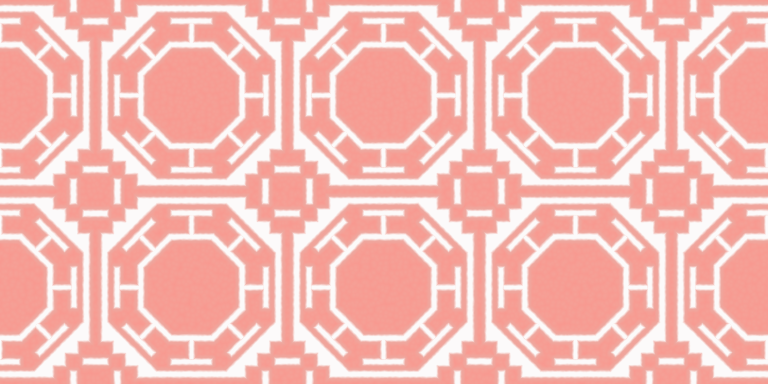
Reproduce this pattern procedurally as a Shadertoy shader.

```glsl
float box(vec2 p, vec2 halfSize) {
    vec2 d = abs(p) - halfSize;
    return length(max(d, 0.0)) + min(max(d.x, d.y), 0.0);
}

vec2 hash2(vec2 p) {
    return fract(sin(vec2(dot(p, vec2(127.1, 311.7)), dot(p, vec2(269.5, 183.3)))) * 437.58);
}

// Distance to the nearest scattered cell point
float cellular(vec2 p) {
    vec2 cell = floor(p);
    float nearest = 2.0;
    for (int j = -1; j <= 1; j++)
        for (int i = -1; i <= 1; i++) {
            vec2 n = cell + vec2(i, j);
            nearest = min(nearest, length(n + hash2(n) - p));
        }
    return nearest;
}

// Folds the plane into one of eight facets; x becomes the octagonal radius
vec2 foldOctagon(vec2 p) {
    p = abs(p);
    if (p.y > p.x) p = p.yx;
    return p.y > p.x * 0.41421 ? vec2(p.x + p.y, p.x - p.y) * 0.70711 : p;
}

// Octagon with an inner ring and eight T-shaped spokes cut out
float medallion(vec2 p) {
    vec2 q = foldOctagon(p);
    float ring = abs(q.x - 50.7) - 3.0;
    float spoke = box(q - vec2(62.0, 0.0), vec2(11.0, 2.6));
    float cap = box(q - vec2(74.4, 0.0), vec2(2.9, 20.5));
    return max(q.x - 83.6, -min(ring, min(spoke, cap)));
}

// Straight bands joined by stepped crosses with four slots
float lattice(vec2 p) {
    vec2 a = abs(p);
    float bands = min(a.x, a.y) - 6.0;
    if (a.y > a.x) a = a.yx;
    float steps = min(box(a, vec2(42.0, 17.5)), box(a, vec2(30.0)));
    float slot = box(a - vec2(22.0, 0.0), vec2(3.2, 12.5));
    return max(min(bands, steps), -slot);
}

void mainImage(out vec4 fragColor, in vec2 fragCoord) {
    // Two square tiles fill the height, each 192 units wide
    vec2 u = fragCoord / iResolution.y * 384.0;
    vec2 centered = u + vec2(0.5, -0.6);
    vec2 tile = mod(centered, 192.0) - 96.0;
    vec2 corner = mod(centered + vec2(96.0, 0.0), 192.0) - 96.0;
    vec2 joint = mod(centered, 192.0) - 96.0;

    // Medallions sit midway between the lattice joints
    vec2 med = vec2(corner.x, tile.y);
    joint = vec2(tile.x, mod(centered.y + 96.0, 192.0) - 96.0);
    float d = min(medallion(med), lattice(joint));

    // Faint mottling, stronger along the soft printed edges
    float grain = cellular(u / 5.0) - 0.5;
    float soft = max(1.7, 384.0 / iResolution.y);
    float ink = 1.0 - smoothstep(-soft, soft, d + grain * 0.7);

    vec3 paper = vec3(0.99, 0.982, 0.98);
    vec3 coral = vec3(0.967, 0.612, 0.575) + grain * vec3(0.012, -0.03, -0.025);
    vec3 dullCoral = vec3(0.935, 0.655, 0.62);
    vec3 inkColor = mix(dullCoral, coral, smoothstep(1.0, 5.5, -d));
    fragColor = vec4(mix(paper, inkColor, ink), 1.0);
}
```
